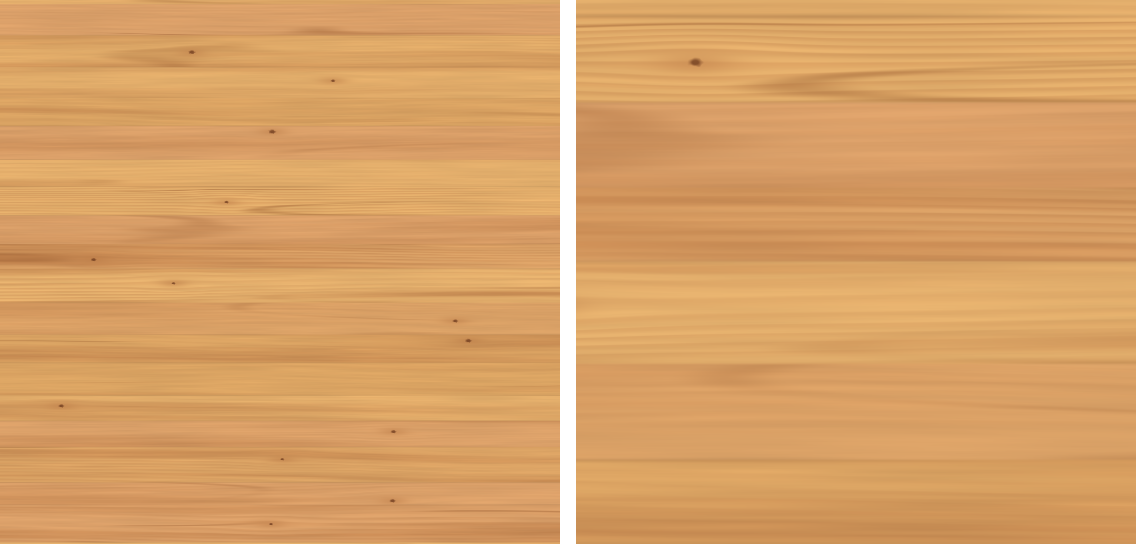
Left: the whole. Right: its middle third, enlarged.
This texture is drawn by a WebGL 1 fragment shader. Its source:

```glsl
precision highp float;
// Horizontal softwood planks of uneven height, in honey, straw and rosy tones.
// Each plank bends its own coordinates around a small knot, then layers
// stretched noise for bands, growth rings, dark resin streaks and fine fibres.

uniform vec2 u_resolution;

const float PLANKS = 18.4;
const vec3 STRAW = vec3(0.905, 0.700, 0.435);
const vec3 HONEY = vec3(0.862, 0.648, 0.390);
const vec3 ROSE = vec3(0.862, 0.632, 0.416);
const vec3 SHADE = vec3(0.740, 0.490, 0.285);
const vec3 RESIN = vec3(0.570, 0.335, 0.170);
const vec3 KNOT = vec3(0.420, 0.220, 0.110);

float hash(vec2 p) {
  vec3 q = fract(vec3(p.xyx) * 0.1031);
  q += dot(q, q.yzx + 33.33);
  return fract((q.x + q.y) * q.z);
}

float noise(vec2 p) {
  vec2 cell = floor(p);
  vec2 f = fract(p);
  f = f * f * (3.0 - 2.0 * f);
  float low = mix(hash(cell), hash(cell + vec2(1.0, 0.0)), f.x);
  float high = mix(hash(cell + vec2(0.0, 1.0)), hash(cell + 1.0), f.x);
  return mix(low, high, f.y);
}

float fbm(vec2 p) {
  float sum = 0.0;
  float gain = 0.53;
  for (int i = 0; i < 4; i++) {
    sum += gain * noise(p);
    p = p * vec2(1.7, 2.1) + vec2(17.3, 9.1);
    gain *= 0.5;
  }
  return sum;
}

// Lower edge of a plank, in plank units.
float plankEdge(float id) {
  return id + 0.34 * hash(vec2(id, 3.7));
}

// Slow waviness of the grain, which also swells around a knot.
vec2 bendGrain(vec2 p, vec2 toKnot, float seed) {
  float wave = noise(vec2(p.x * 2.2 + seed, p.y * 9.0)) - 0.5;
  float slope = (hash(vec2(seed, 8.3)) - 0.5) * 0.014;
  vec2 reach = toKnot / vec2(0.065, 0.016);
  float swell = exp(-dot(reach, reach));
  return vec2(p.x, p.y + 0.014 * wave + slope * p.x - 0.45 * toKnot.y * swell);
}

// Growth rings: soft, irregular lines with a sharper dark side.
float growthRings(vec2 p, float frequency, float seed) {
  float drift = 2.4 * noise(vec2(p.x * 1.3 + seed, p.y * 38.0));
  float phase = fract(p.y * frequency + drift);
  return smoothstep(0.10, 0.78, phase) * (1.0 - smoothstep(0.80, 1.0, phase));
}

// Thin lines that follow the contours of stretched noise and fade in and out.
float resinStreaks(vec2 p, float seed) {
  float contour = abs(noise(vec2(p.x * 1.1 + seed, p.y * 42.0)) - 0.5);
  float line = 1.0 - smoothstep(0.0, 0.055, contour);
  float presence = smoothstep(0.52, 0.80, noise(vec2(p.x * 3.0, p.y * 30.0 + seed)));
  return line * presence;
}

float knotMask(vec2 toKnot, float radius) {
  float ragged = 0.7 + 0.6 * noise(toKnot * 420.0 + 50.0);
  float reach = length(toKnot / vec2(1.5, 0.85));
  return 1.0 - smoothstep(0.35 * radius, radius * ragged + 0.0008, reach);
}

vec3 plankBase(float id) {
  float pick = hash(vec2(id, 21.4));
  vec3 tone = mix(ROSE, HONEY, smoothstep(0.20, 0.42, pick));
  return mix(tone, STRAW, smoothstep(0.48, 0.78, pick));
}

vec3 plankColor(vec2 p, float id) {
  float seed = 7.0 + 13.0 * id;
  float figure = hash(vec2(id, 41.9));
  vec2 knot = vec2(1.03 * hash(vec2(id, 5.1)),
                   (id + 0.45 + 0.5 * hash(vec2(id, 6.2))) / PLANKS);
  float hasKnot = step(0.35, hash(vec2(id, 12.6)));
  vec2 toKnot = p - knot;
  vec2 g = bendGrain(p, toKnot + (1.0 - hasKnot) * 9.0, seed);

  float bands = fbm(vec2(g.x * 0.9 + seed, g.y * 48.0));
  float fibres = fbm(vec2(g.x * 9.0 + seed, g.y * 260.0));
  float mottle = noise(vec2(p.x * 7.0 + seed, p.y * 24.0));
  float rings = growthRings(g, mix(105.0, 190.0, hash(vec2(id, 15.8))), seed);
  float ringArea = smoothstep(0.30, 0.75, noise(vec2(g.x * 1.6, g.y * 26.0 + seed)));
  float ringDepth = mix(0.07, 0.40, figure * figure) * (0.25 + 0.75 * ringArea);

  vec3 color = plankBase(id);
  color = mix(color, SHADE, smoothstep(0.44, 0.86, bands) * mix(0.35, 0.85, figure));
  color = mix(color, SHADE, rings * ringDepth);
  color *= 1.0 + 0.085 * (fibres - 0.5) + 0.035 * (mottle - 0.5);
  color = mix(color, RESIN, resinStreaks(g, seed) * mix(0.14, 0.40, figure));

  // Warm halo first, then the dark core.
  float radius = mix(0.0022, 0.0052, hash(vec2(id, 30.5)));
  vec2 halo = toKnot / vec2(0.026, 0.007);
  color = mix(color, SHADE, 0.45 * hasKnot * exp(-dot(halo, halo)));
  return mix(color, KNOT, 0.75 * hasKnot * knotMask(toKnot, radius));
}

void main() {
  vec2 p = gl_FragCoord.xy / u_resolution.y;
  float row = p.y * PLANKS;
  float id = floor(row);
  float fromEdge = row - plankEdge(id);
  float blend = smoothstep(-0.018, 0.018, fromEdge);
  vec3 color = mix(plankColor(p, id - 1.0), plankColor(p, id), blend);

  // Faint seam between neighbouring planks.
  float seam = 1.0 - smoothstep(0.0, 0.045, abs(fromEdge));
  color *= 1.0 - 0.07 * seam * noise(vec2(p.x * 5.0, id * 3.0));
  gl_FragColor = vec4(color, 1.0);
}
```
